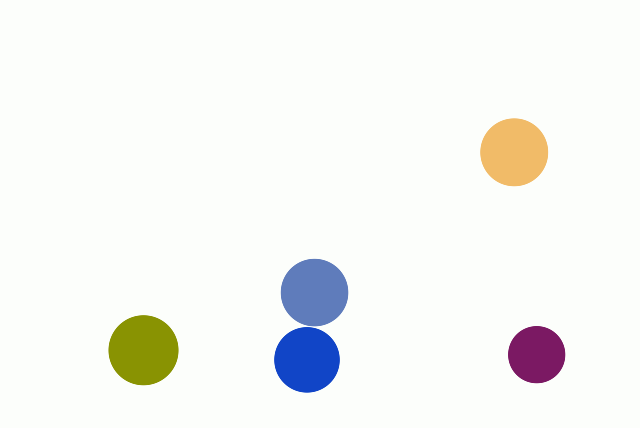
Reproduce this background procedurally as a Shadertoy shader.

```glsl
// Five flat coloured discs scattered on a near-white ground.

#define PAPER      vec3(0.987, 0.995, 0.984)
#define AMBER      vec3(0.945, 0.735, 0.408)
#define PERIWINKLE vec3(0.372, 0.486, 0.735)
#define OLIVE      vec3(0.537, 0.576, 0.008)
#define COBALT     vec3(0.067, 0.271, 0.780)
#define PLUM       vec3(0.482, 0.098, 0.388)
#define EDGE_PIXELS 1.0

const int DISC_COUNT = 5;

// Centre and radius of each disc, in canvas heights
const vec3 DISCS[DISC_COUNT] = vec3[](
    vec3(1.2015, 0.6441, 0.0794),
    vec3(0.7349, 0.3164, 0.0790),
    vec3(0.3353, 0.1816, 0.0819),
    vec3(0.7173, 0.1592, 0.0766),
    vec3(1.2540, 0.1713, 0.0669)
);

const vec3 INKS[DISC_COUNT] = vec3[](AMBER, PERIWINKLE, OLIVE, COBALT, PLUM);

float discDistance(vec2 point, vec3 disc) {
    return length(point - disc.xy) - disc.z;
}

void mainImage(out vec4 fragColor, in vec2 fragCoord) {
    vec2 point = fragCoord / iResolution.y;
    float halfEdge = 0.5 * EDGE_PIXELS / iResolution.y;
    vec3 color = PAPER;

    // Lay each disc over the ground with a smooth rim
    for (int i = 0; i < DISC_COUNT; i++) {
        float distanceToRim = discDistance(point, DISCS[i]);
        float coverage = 1.0 - smoothstep(-halfEdge, halfEdge, distanceToRim);
        color = mix(color, INKS[i], coverage);
    }

    fragColor = vec4(color, 1.0);
}
```
